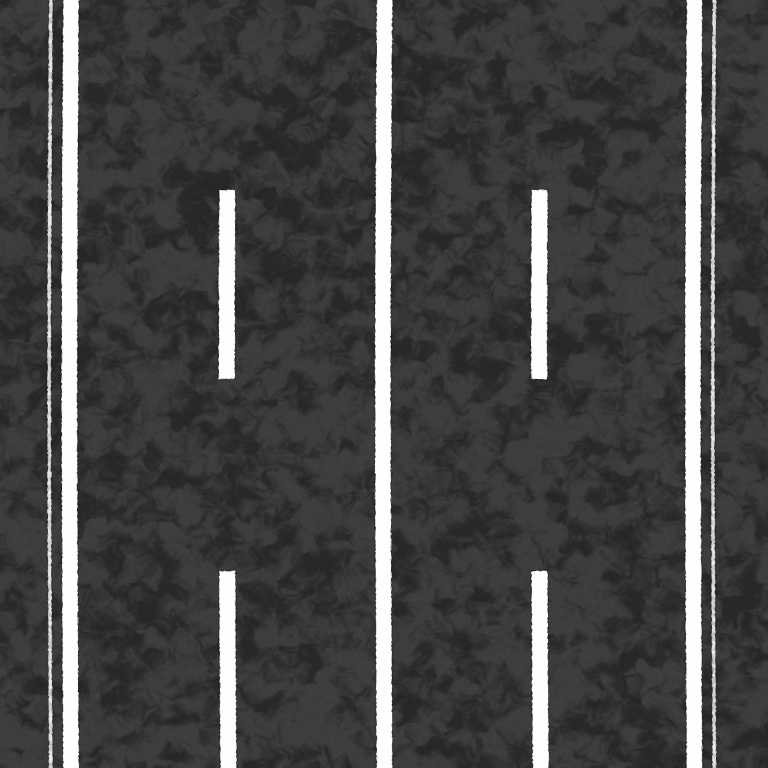
Reproduce this texture procedurally as a WebGL 2 fragment shader.

```glsl
#version 300 es
precision highp float;
// Mottled dark asphalt road with worn white lane lines and dashes.
uniform vec2 u_resolution;
out vec4 fragColor;

float hash(vec2 p) {
  vec3 q = fract(vec3(p.xyx) * 0.1031);
  q += dot(q, q.yzx + 33.33);
  return fract((q.x + q.y) * q.z);
}

float noise(vec2 p) {
  vec2 i = floor(p), f = fract(p);
  f = f * f * (3.0 - 2.0 * f);
  return mix(mix(hash(i), hash(i + vec2(1, 0)), f.x),
             mix(hash(i + vec2(0, 1)), hash(i + 1.0), f.x), f.y);
}

float fbm(vec2 p) {
  float sum = 0.0, amp = 0.5;
  for (int i = 0; i < 5; i++) {
    sum += amp * noise(p);
    p = mat2(1.6, 1.2, -1.2, 1.6) * p + 17.3;
    amp *= 0.55;
  }
  return sum / 1.055;
}

// Rounded stones: 1 at a stone centre, 0 outside.
float pebbles(vec2 p) {
  vec2 cell = floor(p);
  float cover = 0.0;
  for (int j = -1; j <= 1; j++)
    for (int i = -1; i <= 1; i++) {
      vec2 c = cell + vec2(i, j);
      vec2 centre = c + vec2(hash(c), hash(c + 71.0));
      float radius = 0.15 + 0.5 * hash(c + 37.0);
      cover = max(cover, smoothstep(radius, radius * 0.65, length(p - centre)));
    }
  return cover;
}

vec3 asphalt(vec2 uv) {
  vec2 warp = vec2(noise(uv * 60.0), noise(uv * 60.0 + 40.0)) - 0.5;
  vec2 p = uv + warp * 0.018;
  float grain = fbm(p * vec2(40.0, 48.0));
  float broad = fbm(uv * 7.0 + 5.0) - 0.5;
  float stone = pebbles(p * 42.0) * 0.09 + pebbles(p * 95.0 + 9.0) * 0.06;
  float tone = smoothstep(0.3, 0.72, grain + broad * 0.3 + stone);
  float speck = noise(uv * 260.0) - 0.5;
  return vec3(mix(0.155, 0.242, tone) + speck * 0.016);
}

// Paints a stripe with a ragged rim; d is the signed distance to its edge.
vec3 paint(vec3 base, float d, vec2 uv, float strength) {
  float aa = 0.8 / min(u_resolution.x, u_resolution.y);
  float ragged = d + (noise(uv * 390.0) - 0.5) * 0.0016;
  float rim = 1.0 - smoothstep(0.0004, 0.0024, ragged);
  base *= 1.0 - 0.55 * rim * strength * noise(uv * 310.0 + 8.0);
  return mix(base, vec3(0.995), strength * (1.0 - smoothstep(-aa, aa, ragged)));
}

void main() {
  vec2 uv = gl_FragCoord.xy / u_resolution;
  vec3 color = asphalt(uv);

  // All markings share a slight bow to the left.
  float x = uv.x + 0.0021 * sin(3.14159 * uv.y);

  // Solid edge lines and centre line
  float solid = min(abs(x - 0.5007), min(abs(x - 0.0925), abs(x - 0.9043))) - 0.0101;
  color = paint(color, solid, uv, 1.0);

  // Lane dashes, mirrored about the centre line
  float dashX = abs(abs(x - 0.5007) - 0.2033) - 0.0104;
  float dashY = min(uv.y - 0.2565, abs(uv.y - 0.6296) - 0.1231);
  color = paint(color, max(dashX, dashY), uv, 1.0);

  // Thin worn outer lines
  float thin = min(abs(x - 0.0662), abs(x - 0.9302)) - 0.0023;
  color = paint(color, thin, uv, 0.7 + 0.25 * noise(uv * 240.0));

  fragColor = vec4(color, 1.0);
}
```
